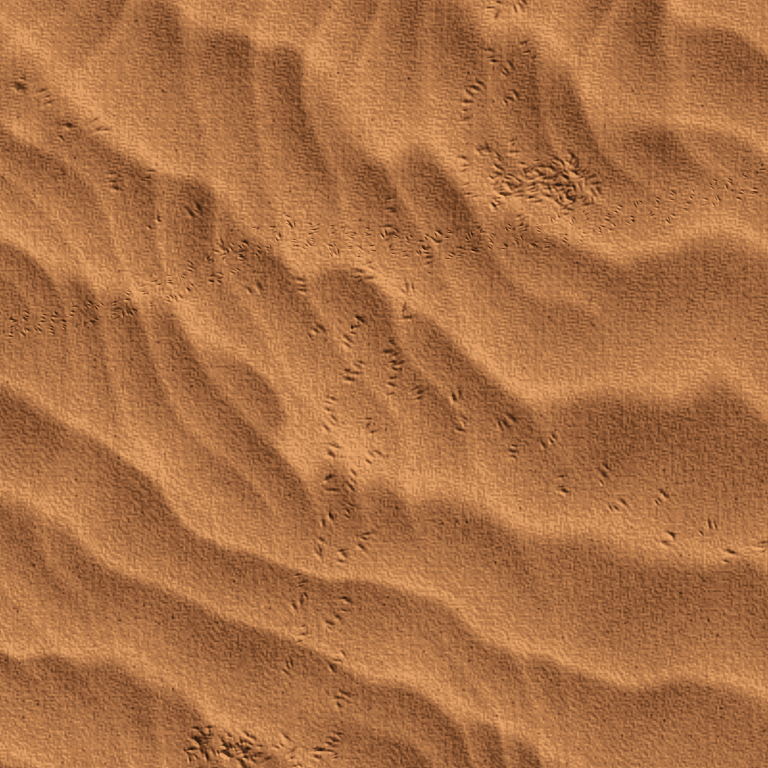
This texture is drawn by a Shadertoy shader. Its source:

```glsl
// Wind-rippled desert sand in low warm light, crossed by small animal tracks.
// Warped sawtooth waves form the ridges, gaussian dents form the footprints,
// and fine noise adds grain; one tone value then runs through a colour ramp.

const vec3 DEEP  = vec3(0.44, 0.26, 0.14);
const vec3 SHADE = vec3(0.575, 0.36, 0.215);
const vec3 MID   = vec3(0.67, 0.44, 0.27);
const vec3 LIGHT = vec3(0.76, 0.51, 0.31);
const vec3 CREST = vec3(0.86, 0.61, 0.39);

const vec2  RIPPLE_NORMAL  = vec2(-0.45, -0.89);
const float RIPPLE_SPACING = 0.165;
const float RIB_SPACING    = 0.085;
const float GRAIN_SCALE    = 400.0;
const float GRAIN_STRENGTH = 0.42;
const float PRINT_STRENGTH = 0.85;
const vec2  TOE_SIZE       = vec2(0.0080, 0.0027);
const vec2  LIGHT_OFFSET   = vec2(0.0018, 0.0020);

float hash(vec2 p) {
    return fract(sin(dot(p, vec2(127.1, 311.7))) * 43758.5453);
}

vec2 hash2(vec2 p) {
    return vec2(hash(p), hash(p + 17.3));
}

float noise(vec2 p) {
    vec2 i = floor(p), f = fract(p);
    f = f * f * (3.0 - 2.0 * f);
    return mix(mix(hash(i), hash(i + vec2(1, 0)), f.x),
               mix(hash(i + vec2(0, 1)), hash(i + vec2(1, 1)), f.x), f.y);
}

float fbm(vec2 p) {
    return 0.55 * noise(p) + 0.3 * noise(p * 2.1 + 5.2) + 0.15 * noise(p * 4.3 + 9.7);
}

// Slow rise to a lit crest, then a quick fall into shade
float ridge(float phase, float drop) {
    float f = fract(phase);
    return smoothstep(0.06, 0.85, f) * (1.0 - smoothstep(1.0 - drop, 1.0, f));
}

float crestLine(float phase, float drop) {
    float d = (fract(phase) - 0.97 + drop) / 0.07;
    return exp(-d * d);
}

float dunes(vec2 p) {
    float patches = noise(p * 4.5 + 31.0);
    float rib = -(p.x + 0.35 * p.y) / RIB_SPACING
              + 3.0 * noise(p * 3.5 + 11.0) + 0.7 * noise(p * 9.0 + 3.0);
    float ripple = dot(p, RIPPLE_NORMAL) / RIPPLE_SPACING + 20.0
                 + 1.3 * fbm(p * 3.0 + 7.0) + 0.2 * noise(p * 11.0)
                 + 0.035 * patches * sin(6.2832 * rib);
    float drop = mix(0.06, 0.24, noise(p * 5.0 + 43.0));
    float body = ridge(ripple, drop);
    float ribMask = smoothstep(0.25, 0.75, patches) * (1.0 - 0.5 * body);
    float tone = 0.27 + 0.44 * body + 0.13 * crestLine(ripple, drop);
    tone += ribMask * (0.34 * ridge(rib, 0.2) - 0.10 + 0.10 * crestLine(rib, 0.2));
    return tone + 0.30 * (fbm(p * 7.0 + 60.0) - 0.5);
}

// Small dent: shaded wall toward the light, lit wall opposite
float dent(vec2 q, float angle, float size) {
    float c = cos(angle), s = sin(angle);
    mat2 turn = mat2(c, -s, s, c);
    vec2 dark = turn * (q - LIGHT_OFFSET * size) / (TOE_SIZE * size);
    vec2 lit  = turn * (q + LIGHT_OFFSET * size) / (TOE_SIZE * size);
    return 0.6 * exp(-dot(lit, lit)) - exp(-dot(dark, dark));
}

float foot(vec2 q, float size, vec2 seed) {
    if (dot(q, q) > 0.0016 * size * size) return 0.0;
    float heading = mix(-1.1, 0.7, hash(seed + 2.0));
    vec2 across = vec2(-sin(heading), cos(heading));
    float sum = 0.0;
    for (int i = 0; i < 3; i++) {
        vec2 toe = seed + vec2(float(i) * 3.1, 8.0);
        vec2 place = across * float(i - 1) * 0.009 + (hash2(toe) - 0.5) * 0.009;
        float toeSize = size * mix(0.55, 1.05, hash(toe + 4.0));
        sum += dent(q - place * size, heading + hash(toe + 6.0) - 0.5, toeSize);
    }
    return sum;
}

// Prints alternate left and right of a curve from a to b bent toward c
float trail(vec2 p, vec2 a, vec2 c, vec2 b, int count, float width, float size) {
    vec2 side = normalize(vec2(a.y - b.y, b.x - a.x));
    float sum = 0.0;
    for (int i = 0; i < count; i++) {
        float t = (float(i) + 0.5) / float(count);
        vec2 seed = vec2(float(i), 50.0 * a.x + 9.0 * a.y);
        vec2 centre = mix(mix(a, c, t), mix(c, b, t), t);
        centre += side * width * (mod(float(i), 2.0) - 0.5);
        centre += (hash2(seed) - 0.5) * width * 0.6;
        sum += foot(p - centre, size, seed);
    }
    return sum;
}

float trampled(vec2 p, vec2 centre, vec2 extent, int count) {
    float sum = 0.0;
    for (int i = 0; i < count; i++) {
        vec2 seed = vec2(float(i), 70.0 * centre.x);
        vec2 spread = hash2(seed) + hash2(seed + 5.0) - 1.0;
        sum += foot(p - centre - spread * extent, 0.85, seed);
    }
    return sum;
}

float tracks(vec2 p) {
    float sum = trail(p, vec2(0.01, 0.91), vec2(0.49, 0.47), vec2(1.0, 0.27), 30, 0.034, 0.9);
    sum += trail(p, vec2(0.66, 1.02), vec2(0.64, 0.88), vec2(0.63, 0.76), 13, 0.045, 0.9);
    sum += trail(p, vec2(0.54, 0.73), vec2(0.44, 0.45), vec2(0.41, 0.09), 34, 0.05, 0.9);
    sum += trail(p, vec2(0.0, 0.57), vec2(0.2, 0.59), vec2(0.36, 0.70), 40, 0.02, 0.48);
    sum += trail(p, vec2(0.36, 0.70), vec2(0.6, 0.64), vec2(1.0, 0.77), 66, 0.02, 0.48);
    sum += trampled(p, vec2(0.70, 0.755), vec2(0.10, 0.05), 36);
    return sum + trampled(p, vec2(0.32, 0.025), vec2(0.12, 0.04), 32);
}

float grain(vec2 p) {
    vec2 g = p * GRAIN_SCALE;
    return noise(g) - noise(g + 0.9) + 0.6 * (noise(g * 0.55 + 80.0) - 0.5);
}

// Sparse dark specks of grit
float grit(vec2 p) {
    vec2 g = p * 55.0, cell = floor(g);
    float d = length(fract(g) - 0.2 - 0.6 * hash2(cell));
    return step(0.88, hash(cell + 90.0)) * (1.0 - smoothstep(0.05, 0.15, d));
}

vec3 sandColour(float tone) {
    float t = clamp(tone, 0.0, 1.0) * 4.0;
    vec3 col = mix(DEEP, SHADE, clamp(t, 0.0, 1.0));
    col = mix(col, MID, clamp(t - 1.0, 0.0, 1.0));
    col = mix(col, LIGHT, clamp(t - 2.0, 0.0, 1.0));
    col = mix(col, CREST, clamp(t - 3.0, 0.0, 1.0));
    return col * (1.0 + 0.8 * clamp(tone, -0.8, 0.0) + 0.25 * clamp(tone - 1.0, 0.0, 0.5));
}

void mainImage(out vec4 fragColor, in vec2 fragCoord) {
    vec2 p = fragCoord / iResolution.y;
    float tone = dunes(p) + GRAIN_STRENGTH * grain(p);
    tone += PRINT_STRENGTH * clamp(tracks(p), -1.2, 0.6) - 0.4 * grit(p);
    fragColor = vec4(sandColour(tone), 1.0);
}
```
